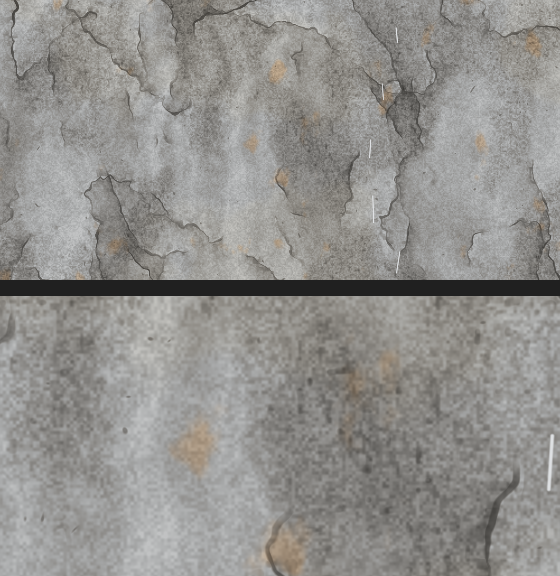
Top: the whole. Bottom: its middle third, enlarged.
This texture is drawn by a WebGL 1 fragment shader. Its source:

```glsl
precision highp float;
// Weathered grey concrete wall with plaster ledges, cracks, stains and scratches.
uniform vec2 u_resolution;

float hash(vec2 p) {
  vec3 q = fract(p.xyx * 0.1031);
  q += dot(q, q.yzx + 33.33);
  return fract((q.x + q.y) * q.z);
}

float noise(vec2 p) {
  vec2 i = floor(p), f = fract(p);
  f = f * f * (3.0 - 2.0 * f);
  return mix(mix(hash(i), hash(i + vec2(1.0, 0.0)), f.x),
             mix(hash(i + vec2(0.0, 1.0)), hash(i + 1.0), f.x), f.y);
}

float fbm(vec2 p) {
  float sum = 0.0, amp = 0.516;
  for (int i = 0; i < 5; i++) {
    sum += amp * noise(p);
    p = mat2(1.6, 1.2, -1.2, 1.6) * p + 7.3;
    amp *= 0.5;
  }
  return sum;
}

// Stretched, jagged field whose zero contour is a crack running along dir.
float crackField(vec2 p, vec2 dir, float seed) {
  vec2 w = p + 0.12 * (vec2(fbm(p * 6.0 + seed), fbm(p * 6.0 + seed + 17.0)) - 0.5);
  w += 0.022 * (vec2(noise(p * 34.0 + seed), noise(p * 34.0 + seed + 11.0)) - 0.5);
  vec2 q = vec2(dot(w, vec2(-dir.y, dir.x)) * 4.6, dot(w, dir) * 1.7);
  return noise(q + seed) - 0.5;
}

// Signed distance to the crack, from the field and its slope.
float crackDistance(vec2 p, vec2 dir, float seed) {
  vec2 e = vec2(0.003, 0.0);
  float f = crackField(p, dir, seed);
  vec2 slope = vec2(crackField(p + e.xy, dir, seed), crackField(p + e.yx, dir, seed)) - f;
  return f / max(length(slope) / e.x, 1.0);
}

// Bright, thin, nearly vertical scratches.
float scratches(vec2 p) {
  float mark = 0.0;
  for (int i = 0; i < 5; i++) {
    float k = float(i);
    vec2 top = vec2(1.28 + 0.2 * hash(vec2(k, 3.0)), 0.1 + 0.2 * k);
    vec2 run = vec2(0.02 * (hash(vec2(k, 8.0)) - 0.7), -0.05 - 0.09 * hash(vec2(k, 5.0)));
    vec2 rel = p - top;
    float along = clamp(dot(rel, run) / dot(run, run), 0.0, 1.0);
    float d = length(rel - run * along);
    mark = max(mark, smoothstep(0.0035, 0.0005, d) * (0.4 + 0.6 * hash(vec2(k, 2.0))));
  }
  return mark;
}

// Small round holes, one at most per cell.
float pits(vec2 p) {
  vec2 cell = floor(p * 34.0);
  vec2 centre = 0.3 + 0.4 * vec2(hash(cell + 4.0), hash(cell + 9.0));
  float radius = 0.03 + 0.1 * hash(cell + 21.0);
  float d = length(fract(p * 34.0) - centre);
  return step(0.94, hash(cell)) * smoothstep(radius + 0.07, radius - 0.05, d);
}

void main() {
  vec2 p = gl_FragCoord.xy / u_resolution.y;
  vec2 warped = p + 0.2 * (vec2(fbm(p * 4.0), fbm(p * 4.0 + 31.0)) - 0.5);

  // Broad tone, damp blotches and vertical runs
  float blotch = smoothstep(0.45, 0.59, fbm(warped * vec2(5.5, 3.6) + 12.0));
  float runs = fbm(vec2(warped.x * 14.0, p.y * 1.8) + 5.0) - 0.5;
  float tone = 0.604 + 0.028 * (p.x - 1.0);
  tone += 0.15 * (fbm(warped * 2.2 + 40.0) - 0.5);
  tone -= 0.075 * (blotch - 0.5);
  tone += runs * mix(0.28, 0.13, smoothstep(0.7, 1.4, p.x));

  // Ledges and cracks in four directions, mostly steep
  float dark = 0.0;
  for (int i = 0; i < 4; i++) {
    float k = float(i);
    float angle = -0.85 - 0.4 * k + 1.0 * max(k - 2.0, 0.0);
    vec2 dir = vec2(cos(angle), sin(angle));
    float seed = 13.7 + 23.1 * k;
    float d = crackDistance(p, dir, seed);
    float reach = smoothstep(0.46, 0.6, fbm(p * 4.0 + seed * 2.0));
    float side = smoothstep(-0.004, 0.004, d);
    float width = 0.005 * pow(noise(p * 32.0 + seed), 2.5);
    float line = smoothstep(width + 0.0032, width, abs(d));
    float crumble = exp(-abs(d) * 60.0) * smoothstep(0.55, 0.75, noise(p * 75.0 + seed));
    tone += (0.5 - side) * 0.03 * (0.2 + reach);
    tone -= reach * side * exp(-abs(d) * 26.0) * 0.055;
    tone += reach * (1.0 - side) * exp(-abs(d) * 80.0) * 0.035;
    dark = max(dark, reach * max(line * (0.35 + 0.65 * noise(p * 16.0 + seed)), 0.5 * crumble));
  }

  // Sandy grain, rougher where the wall is damp
  float grain = 0.65 * noise(p * 250.0) + 0.35 * noise(p * 120.0 + 50.0) - 0.5;
  tone += grain * mix(0.16, 0.24, blotch);
  tone += 0.06 * (fbm(p * 36.0 + 90.0) - 0.5);
  tone -= 0.09 * smoothstep(0.72, 0.95, noise(p * 85.0 + 9.0)) * blotch;
  tone = mix(tone, 0.2, 0.85 * dark);
  tone = mix(tone, 0.33, 0.6 * pits(warped));
  tone = clamp(tone, 0.15, 0.76);

  // Warm shadows, cool lights, faint rust
  vec3 tint = mix(vec3(0.007, 0.0, -0.012), vec3(-0.005, 0.001, 0.003), smoothstep(0.52, 0.68, tone));
  vec3 colour = tone + tint;
  float rust = smoothstep(0.68, 0.82, fbm(p * vec2(11.0, 8.0) + 71.0));
  colour = mix(colour, colour * vec3(1.07, 0.95, 0.82), rust);
  colour *= mix(vec3(1.0), vec3(1.012, 1.0, 0.975), smoothstep(0.5, 0.62, fbm(p * 2.6 + 63.0)));
  colour = mix(colour, vec3(0.88, 0.89, 0.9), scratches(p));
  gl_FragColor = vec4(colour, 1.0);
}
```
